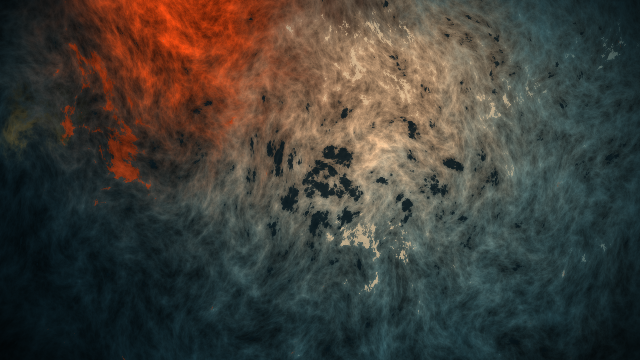
Give the GLSL for this background, as a Shadertoy shader.

```glsl
#define NIGHT vec3(0.025, 0.085, 0.11)
#define TEAL vec3(0.19, 0.33, 0.35)
#define STONE vec3(0.45, 0.45, 0.40)
#define SAND vec3(0.77, 0.61, 0.46)
#define CREAM vec3(0.86, 0.74, 0.58)
#define BROWN vec3(0.34, 0.18, 0.11)
#define RUST vec3(0.78, 0.24, 0.06)
#define RELIEF 0.62
#define FLAKE_AMOUNT 0.75
#define CHIP_AMOUNT 0.72

vec2 hash2(vec2 cell) {
    vec2 k = vec2(dot(cell, vec2(127.1, 311.7)), dot(cell, vec2(269.5, 183.3)));
    return fract(sin(k) * 43758.5);
}

// Distance to the nearest scattered point
float cellular(vec2 p) {
    vec2 cell = floor(p), f = fract(p);
    float nearest = 2.0;
    for (int y = -1; y <= 1; y++)
    for (int x = -1; x <= 1; x++) {
        vec2 offset = vec2(x, y);
        vec2 d = offset + hash2(cell + offset) - f;
        nearest = min(nearest, dot(d, d));
    }
    return sqrt(nearest);
}

// Layered cellular noise, roughly centred on zero
float plaster(vec2 p) {
    float sum = 0.0, weight = 0.5;
    for (int i = 0; i < 5; i++) {
        sum += weight * (cellular(p) - 0.46);
        p = mat2(1.6, 1.2, -1.2, 1.6) * p + 7.3;
        weight *= 0.68;
    }
    return sum * 2.2;
}

// Layered sines bend the cells into ragged shapes
vec2 warp(vec2 p) {
    float freq = 7.0;
    for (int i = 0; i < 5; i++) {
        p += 0.22 / freq * sin(freq * p.yx + vec2(1.3, 4.1) * float(i + 1));
        p = mat2(0.8, 0.6, -0.6, 0.8) * p;
        freq *= 1.9;
    }
    return p;
}

float glow(vec2 p, vec2 centre, vec2 radius) {
    vec2 q = (p - centre) / radius;
    return exp(-dot(q, q));
}

void mainImage(out vec4 fragColor, in vec2 fragCoord) {
    vec2 p = fragCoord / iResolution.y;
    p.x += 0.5 * (16.0 / 9.0 - iResolution.x / iResolution.y);

    // Wall texture, slightly stretched downwards
    vec2 w = warp(p * vec2(1.0, 0.8));
    float broad = plaster(w * 5.0);
    float fine = plaster(w * 13.0 + 3.7);
    float grain = plaster(w * 34.0 + 9.1);
    vec2 s = p + 0.10 * vec2(broad, fine);

    // Cool light fading into the dark left side and corners
    float light = glow(s, vec2(1.17, 0.52), vec2(0.66, 0.56));
    light += 0.28 * glow(s, vec2(0.12, 0.82), vec2(0.22, 0.20));
    light += 0.22 * glow(s, vec2(1.55, 0.80), vec2(0.25, 0.25));
    vec3 color = mix(NIGHT, TEAL, min(light, 1.0));

    // Warm centre
    float stone = glow(s, vec2(1.03, 0.62), vec2(0.48, 0.36));
    float sand = glow(s, vec2(0.95, 0.71), vec2(0.33, 0.25));
    sand += 0.5 * glow(s, vec2(1.17, 0.80), vec2(0.20, 0.20));
    color = mix(color, STONE, 0.9 * stone);
    color = mix(color, SAND, min(0.85 * sand, 0.9));

    // Rust glow, its brown rim and the loose red patches below it
    float rim = glow(s, vec2(0.53, 0.84), vec2(0.30, 0.27));
    rim += 0.5 * glow(s, vec2(0.80, 1.02), vec2(0.20, 0.13));
    float rust = glow(s, vec2(0.49, 1.00), vec2(0.24, 0.27));
    float patchArea = glow(p, vec2(0.32, 0.60), vec2(0.13, 0.16));
    patchArea += 0.7 * glow(p, vec2(0.24, 0.87), vec2(0.12, 0.16));
    float redPatch = smoothstep(0.0, 0.3, fine + patchArea - 0.75);
    color = mix(color, BROWN, min(0.9 * rim, 0.95));
    color = mix(color, RUST, min(1.1 * rust, 0.95));
    color = mix(color, 0.68 * RUST, 0.75 * redPatch);
    color = mix(color, vec3(0.30, 0.25, 0.12), 0.6 * glow(s, vec2(0.115, 0.65), vec2(0.05)));

    // Uneven relief
    color *= clamp(1.0 + RELIEF * (0.55 * broad + 0.5 * fine + 0.45 * grain), 0.3, 1.7);

    // Pale flakes gathered in clusters
    float cluster = 0.75 * glow(s, vec2(1.02, 0.34), vec2(0.15, 0.10));
    cluster += 0.55 * glow(s, vec2(1.10, 0.80), vec2(0.19, 0.13));
    cluster += 0.55 * glow(s, vec2(0.98, 0.92), vec2(0.13, 0.09));
    cluster += 0.50 * glow(s, vec2(1.41, 0.75), vec2(0.09, 0.13));
    cluster += 0.40 * glow(s, vec2(1.63, 0.34), vec2(0.13, 0.09));
    cluster += 0.45 * glow(s, vec2(1.66, 0.90), vec2(0.13, 0.09));
    cluster += 0.22 * light;
    float flake = smoothstep(0.0, 0.28, 0.6 * fine + 0.6 * grain + cluster - FLAKE_AMOUNT);
    float warmth = clamp(stone + sand + glow(p, vec2(1.02, 0.34), vec2(0.25)), 0.0, 1.0);
    color = mix(color, mix(vec3(0.36, 0.47, 0.46), CREAM, warmth), 0.72 * flake);

    // Dark chips across the lower middle
    float chipArea = 0.5 * glow(p, vec2(0.93, 0.45), vec2(0.32, 0.14)) + 0.22 * light;
    float chip = smoothstep(0.0, 0.22, chipArea - 0.8 * fine - 0.4 * broad - CHIP_AMOUNT);
    color = mix(color, NIGHT, 0.8 * chip);

    // Darkened borders
    vec2 edge = (p - vec2(0.89, 0.55)) / vec2(1.05, 0.78);
    color *= 1.0 - 0.55 * smoothstep(0.45, 1.25, dot(edge, edge)) * (1.0 - rust);
    fragColor = vec4(clamp(color, 0.0, 1.0), 1.0);
}
```
